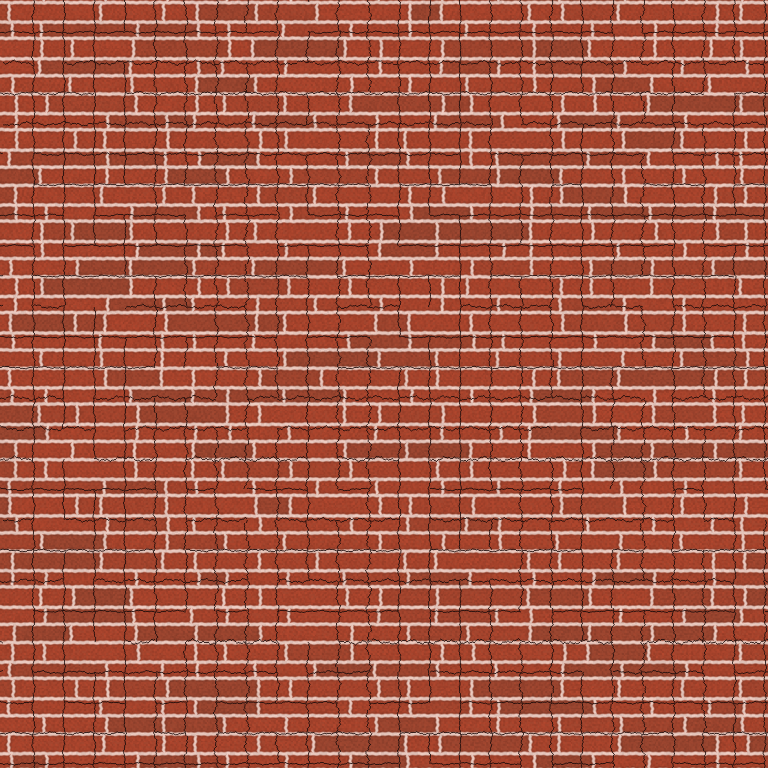
Give the GLSL for this texture, as a three.js fragment shader.

```glsl
// Red brick wall: narrow courses with pale mortar and irregular head joints,
// overlaid by a regular net of thin, wandering black cracks.
// Courses repeat in groups of five; every five courses span three crack cells.
#define COURSES 42.0
#define CELLS 25.2
#define BED_HALF 0.0022
#define JOINT_HALF 0.0019
#define MORTAR_SOFT 0.0014
#define CRACK_HALF 0.0006
#define CRACK_SOFT 0.0008
#define BED_SHIFT 0.065
#define WANDER 0.055
#define GRAIN 0.13
#define GRAIN_SCALE 420.0

varying vec2 vUv;

const vec3 BRICK = vec3(0.655, 0.262, 0.170);
const vec3 BROWN = vec3(0.560, 0.265, 0.185);
const vec3 MORTAR = vec3(0.900, 0.775, 0.735);
const vec3 CRACK = vec3(0.110, 0.045, 0.040);

float hash(vec2 p) {
  return fract(sin(dot(p, vec2(127.1, 311.7))) * 43758.5453);
}

// Soft stroke around distance zero
float stroke(float d, float halfWidth, float soft) {
  return 1.0 - smoothstep(halfWidth - soft, halfWidth + soft, abs(d));
}

// Height of a bed line, slightly uneven within each group of five
float bedLine(float k) {
  return k + BED_SHIFT * sin(6.28319 * (0.4 * mod(k, 5.0) - 0.05));
}

// Head joint: one per two cells, staggered on alternate courses
float headJoint(float pair, float course) {
  float skip = step(0.55, hash(vec2(pair, mod(course, 5.0) + 3.0)));
  float jitter = hash(vec2(pair + 9.0, course)) - 0.5;
  return 2.0 * pair + mod(course, 2.0) + skip + 0.32 + 0.28 * jitter;
}

// Family of parallel cracks, one near each integer of "across"
float cracks(float along, float across, float seed, float presence) {
  float id = floor(across + 0.5);
  float phase = 6.28319 * hash(vec2(id, seed));
  float bend = sin(along * 5.3 + phase)
             + 0.55 * sin(along * 14.7 + phase * 2.3)
             + 0.35 * sin(along * 37.0 + phase * 4.1)
             + 0.20 * sin(along * 71.0 + phase);
  float amount = WANDER * mix(0.35, 1.0, hash(vec2(id, seed + 5.0)));
  float shown = step(hash(vec2(floor(along), id + seed)), presence);
  float d = (across - id - amount * bend) / CELLS;
  return shown * step(0.5, id) * stroke(d, CRACK_HALF, CRACK_SOFT);
}

void main() {
  vec2 p = vec2(vUv.x, 1.0 - vUv.y);
  vec2 cell = p * CELLS - vec2(0.098, 0.06);

  // Courses and bed mortar
  float v = p.y * COURSES - 0.16;
  float k = floor(v + 0.5);
  float bedDist = v - bedLine(k);
  float course = bedDist < 0.0 ? k - 1.0 : k;
  float rough = 0.0003 * (sin(p.x * 310.0 + k) + sin(p.x * 733.0 + k * 2.7));
  float mortar = stroke(bedDist / COURSES + rough, BED_HALF, MORTAR_SOFT);

  // Head joints; the last one to the left names the brick
  float ragged = 0.012 * (sin(p.y * 390.0 + cell.x) + sin(p.y * 870.0));
  float pair = floor((cell.x - mod(course, 2.0)) * 0.5);
  float brickId = pair - 1.0;
  float jointDist = 1.0;
  for (int i = -1; i <= 1; i++) {
    float q = pair + float(i);
    float d = cell.x + ragged - headJoint(q, course);
    if (d > 0.0) brickId = q;
    jointDist = min(jointDist, abs(d) / CELLS);
  }
  mortar = max(mortar, stroke(jointDist, JOINT_HALF, MORTAR_SOFT));

  // Brick face: tint per brick, fine grain and darker rims
  float tint = hash(vec2(brickId, course + 17.0));
  vec3 color = mix(BRICK, BROWN, 0.65 * smoothstep(0.55, 1.0, tint));
  float grain = hash(floor(p * GRAIN_SCALE)) - 0.5;
  float weave = sin(p.x * 900.0 + 2.0 * sin(p.y * 210.0)) * sin(p.y * 640.0);
  color *= 1.0 + GRAIN * grain + 0.035 * weave;
  color = mix(color, BROWN, 0.35 * step(0.32, grain));
  float rim = min(abs(bedDist) / COURSES, jointDist);
  color *= 0.91 + 0.09 * smoothstep(0.003, 0.0058, rim);

  // Pale mortar with faint mottling
  float mottle = hash(floor(p * GRAIN_SCALE * 0.7) + 31.0) - 0.5;
  color = mix(color, MORTAR * (1.0 + 0.08 * mottle), mortar);

  // Crack net
  float net = max(cracks(cell.y, cell.x, 2.0, 0.90),
                  cracks(cell.x, cell.y, 41.0, 0.80));
  color = mix(color, CRACK, 0.92 * net);

  gl_FragColor = vec4(color, 1.0);
}
```
